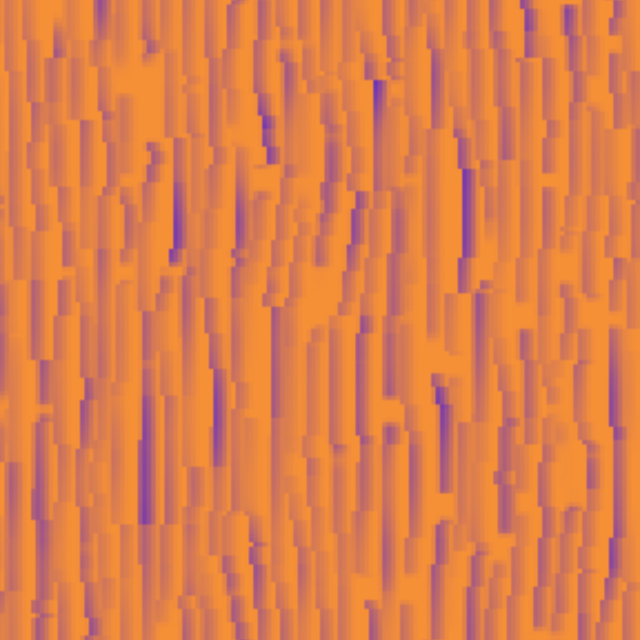
Give the GLSL for this pattern, as a three.js fragment shader.

```glsl
// Wind-blown ripples: broken vertical ridges on a coarse grid of cells.
// Each ridge wanders in whole-cell steps, starts sharply on its left side and
// fades to the right; the wider the open sand before it, the deeper its shade.

varying vec2 vUv;

const float CELLS = 144.0;   // grid cells across the canvas
const float RIDGES = 29.0;   // ridges across the canvas
const vec3 SAND = vec3(0.965, 0.565, 0.21);
const vec3 SHADE = vec3(0.25, 0.08, 0.88);

float hash(vec2 p) {
  return fract(sin(dot(p, vec2(127.1, 311.7))) * 43758.5453);
}

float noise(vec2 p) {
  vec2 i = floor(p);
  vec2 f = fract(p);
  vec2 w = f * f * (3.0 - 2.0 * f);
  float low = mix(hash(i), hash(i + vec2(1.0, 0.0)), w.x);
  float high = mix(hash(i + vec2(0.0, 1.0)), hash(i + vec2(1.0, 1.0)), w.x);
  return mix(low, high, w.y);
}

// Index of the unbroken piece of a ridge that covers height y.
float ridgeSegment(float ridge, float y) {
  return floor(y * 5.0 + hash(vec2(ridge, 3.0)) * 5.0);
}

// Position of a ridge at height y, in ridge spacings.
float ridgePosition(float ridge, float y) {
  float segment = ridgeSegment(ridge, y);
  float jump = (hash(vec2(ridge, segment + 40.0)) - 0.5) * 0.5;
  float wander = (noise(vec2(ridge + 90.0, y * 8.0)) - 0.5) * 0.45;
  float drift = (noise(vec2(ridge * 0.15, y * 4.0 + 20.0)) - 0.5) * 0.8;
  return ridge + 0.5 + jump + wander + drift;
}

// Shade depth from the open space before the ridge, with short breaks.
float ridgeDepth(float ridge, float y, float space) {
  float vary = mix(0.7, 1.3, noise(vec2(ridge + 200.0, y * 9.0 + 7.0)));
  float gap = noise(vec2(ridge + 300.0, y * 14.0 + 5.0));
  float presence = smoothstep(0.04, 0.12, gap) * smoothstep(0.2, 0.55, space);
  return min(presence * vary * 0.27 * exp(1.4 * (space - 1.0)), 0.95);
}

// Faint lead cell, sharp start at offset 0, then a rounded falling tail.
float ridgeProfile(float offset, float lead) {
  float fall = 1.0 - pow(clamp(offset / 3.4, 0.0, 1.0), 1.3);
  return fall * mix(lead * step(-1.5, offset), 1.0, step(-0.5, offset));
}

// Deepest shade among the ridges near one cell.
float cellShade(vec2 cell) {
  float y = cell.y / CELLS;
  float nearest = floor(cell.x * RIDGES / CELLS);
  float previous = ridgePosition(nearest - 3.0, y);
  float shade = 0.0;
  for (int i = -2; i <= 2; i++) {
    float ridge = nearest + float(i);
    float position = ridgePosition(ridge, y);
    float depth = ridgeDepth(ridge, y, position - previous);
    float lead = hash(vec2(ridge + 60.0, ridgeSegment(ridge, y)));
    float offset = cell.x - floor(position * CELLS / RIDGES);
    shade = max(shade, depth * ridgeProfile(offset, 0.8 * pow(lead, 3.0)));
    previous = position;
  }
  return shade;
}

// Blend of the four surrounding cells, which softens the cell borders.
float softShade(vec2 p) {
  vec2 cell = floor(p - 0.5);
  vec2 f = fract(p - 0.5);
  vec2 w = smoothstep(vec2(0.15, 0.1), vec2(0.85, 0.9), f);
  float low = mix(cellShade(cell), cellShade(cell + vec2(1.0, 0.0)), w.x);
  float high = mix(cellShade(cell + vec2(0.0, 1.0)),
                   cellShade(cell + vec2(1.0, 1.0)), w.x);
  return mix(low, high, w.y);
}

void main() {
  float shade = softShade(vUv * CELLS);
  gl_FragColor = vec4(mix(SAND, SHADE, clamp(shade, 0.0, 1.0)), 1.0);
}
```
